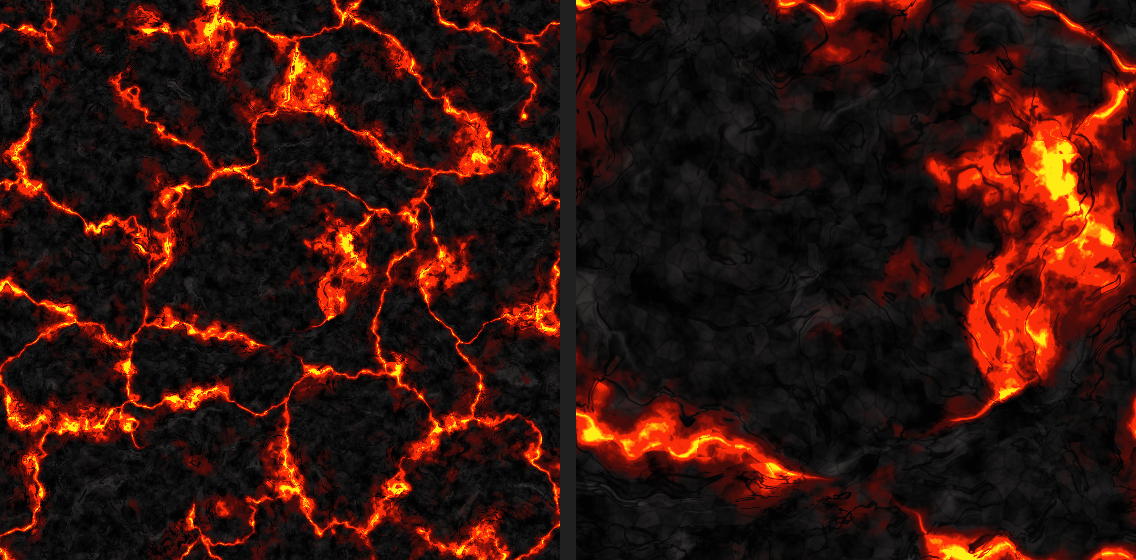
Left, the full canvas; right, a detail of the centre.
Reproduce this texture procedurally as a Shadertoy shader.

```glsl
// Molten lava glowing through a jagged network of cracks in charred rock.
// Warped Voronoi borders give the cracks; distance to them becomes heat,
// which is broken up by gradient noise and small facets, then coloured.

const float CELLS = 4.3;          // rock plates across the canvas
const float WARP = 0.23;          // how far the cracks wander
const float WARP_GAIN = 0.55;     // jaggedness of the cracks
const float FACETS = 95.0;        // small rock chips across the canvas
const float THIN_GLOW = 0.005;    // glow reach along narrow cracks
const float WIDE_GLOW = 0.034;    // glow reach in molten pools
const float CORE_WIDTH = 0.0026;  // hot line in the middle of a crack
const float SMOULDER_REACH = 0.06;
const float FACET_CONTRAST = 0.55;
const float GRAIN_CONTRAST = 1.9;

const vec3 ROCK   = vec3(0.071, 0.066, 0.066);
const vec3 DEEP   = vec3(0.28, 0.045, 0.035);
const vec3 EMBER  = vec3(0.56, 0.07, 0.03);
const vec3 RED    = vec3(0.98, 0.17, 0.03);
const vec3 ORANGE = vec3(1.00, 0.50, 0.04);
const vec3 YELLOW = vec3(1.00, 0.92, 0.08);

vec2 hash2(vec2 p) {
    vec3 q = fract(p.xyx * vec3(0.1031, 0.1030, 0.0973));
    q += dot(q, q.yzx + 33.33);
    return fract((q.xx + q.yz) * q.zy);
}

float gradientAt(vec2 cell, vec2 corner, vec2 f) {
    return dot(hash2(cell + corner) * 2.0 - 1.0, f - corner);
}

float gradientNoise(vec2 p) {
    vec2 i = floor(p), f = p - i;
    vec2 u = f * f * f * (f * (f * 6.0 - 15.0) + 10.0);
    float low = mix(gradientAt(i, vec2(0, 0), f), gradientAt(i, vec2(1, 0), f), u.x);
    float high = mix(gradientAt(i, vec2(0, 1), f), gradientAt(i, vec2(1, 1), f), u.x);
    return mix(low, high, u.y);
}

float fbm(vec2 p, float gain) {
    float sum = 0.0, amplitude = 0.5;
    for (int k = 0; k < 5; k++) {
        sum += amplitude * gradientNoise(p);
        p = mat2(1.6, 1.2, -1.2, 1.6) * p + 17.3;
        amplitude *= gain;
    }
    return sum;
}

// x: distance to the nearest cell border, y: random value of the cell
vec2 voronoi(vec2 p) {
    vec2 i = floor(p), f = p - i;
    vec2 nearestCell = vec2(0.0), nearest = vec2(8.0);
    for (int y = -1; y <= 1; y++)
    for (int x = -1; x <= 1; x++) {
        vec2 cell = vec2(x, y);
        vec2 r = cell + hash2(i + cell) - f;
        if (dot(r, r) < dot(nearest, nearest)) { nearest = r; nearestCell = cell; }
    }
    float border = 8.0;
    for (int y = -2; y <= 2; y++)
    for (int x = -2; x <= 2; x++) {
        vec2 cell = nearestCell + vec2(x, y);
        vec2 r = cell + hash2(i + cell) - f;
        vec2 across = r - nearest;
        if (dot(across, across) > 1e-5)
            border = min(border, dot(0.5 * (nearest + r), normalize(across)));
    }
    return vec2(border, hash2(i + nearestCell + 71.0).x);
}

vec3 lavaColor(vec3 rock, float heat) {
    vec3 color = mix(rock, DEEP, smoothstep(0.04, 0.27, heat));
    color = mix(color, EMBER, smoothstep(0.28, 0.47, heat));
    color = mix(color, RED, smoothstep(0.45, 0.64, heat));
    color = mix(color, ORANGE, smoothstep(0.84, 1.0, heat));
    return mix(color, YELLOW, smoothstep(1.0, 1.2, heat));
}

void mainImage(out vec4 fragColor, in vec2 fragCoord) {
    vec2 uv = fragCoord / iResolution.y + 3.0;
    vec2 wander = vec2(fbm(uv * 4.6, WARP_GAIN), fbm(uv * 4.6 + 41.7, WARP_GAIN));
    vec2 warped = uv + WARP * wander;

    // Crack network that fades out in places, its pools and stray embers
    float crack = voronoi(warped * CELLS).x / CELLS;
    float pool = smoothstep(-0.06, 0.26, fbm(uv * 9.0 + 9.0, 0.5));
    float open = smoothstep(-0.34, -0.16, gradientNoise(uv * 5.0 + 30.0));
    float glow = open * exp(-crack / mix(THIN_GLOW, WIDE_GLOW, pool));
    float core = open * exp(-crack / CORE_WIDTH);
    float stray = smoothstep(0.28, 0.5, gradientNoise(warped * 10.0 + 5.0));

    // Fine structure: chips, grain, dark fissures and hot filaments
    vec2 facet = voronoi((uv + 0.06 * wander) * FACETS);
    float grain = fbm(uv * 36.0, 0.65);
    float fissureNoise = abs(fbm(warped * 17.0 + 23.0, 0.6));
    float fissure = smoothstep(0.0, 0.035, fissureNoise);
    float filament = 1.0 - smoothstep(0.0, 0.09, abs(fbm(warped * 26.0, 0.6)));

    float mottle = 1.0 + FACET_CONTRAST * (facet.y - 0.5) + GRAIN_CONTRAST * grain;
    float heat = (0.74 * glow + 0.5 * stray) * mottle * mix(0.55, 1.0, fissure);
    heat += core * (0.2 + 0.15 * pool) + 0.4 * max(pool * glow, 0.5 * stray) * filament;
    float smoulder = smoothstep(-0.05, 0.3, fbm(uv * 13.0 + 80.0, 0.6));
    heat += 0.5 * smoulder * exp(-crack / SMOULDER_REACH) * mottle * fissure;

    // Charred rock with paler flakes
    float flakes = smoothstep(0.08, 0.3, fbm(warped * vec2(18.0, 30.0) + 60.0, 0.6));
    float shade = 0.5 + 0.75 * facet.y + 2.8 * grain + 1.3 * flakes;
    shade *= mix(0.3, 1.0, fissure) * mix(0.75, 1.0, smoothstep(0.0, 0.12, facet.x));
    vec3 rock = ROCK * max(shade, 0.1);

    fragColor = vec4(lavaColor(rock, heat), 1.0);
}
```
